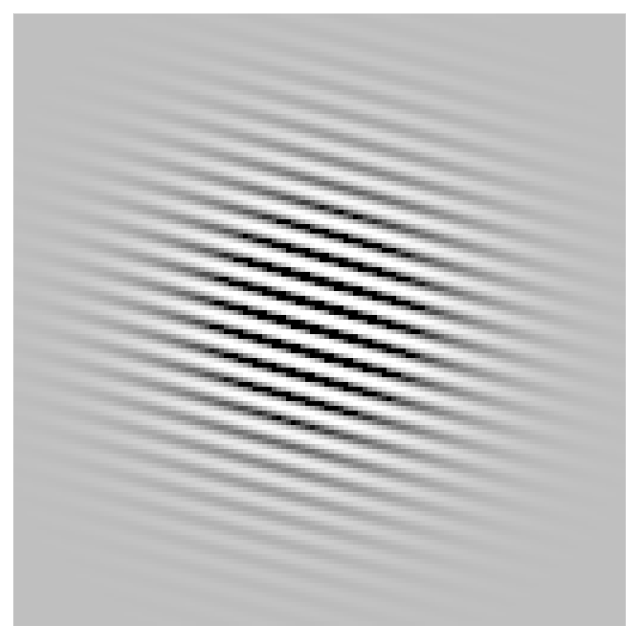
Write a Shadertoy shader that draws this background.

```glsl
const vec2 PANEL_ORIGIN = vec2(0.0208, 0.0219);   // in canvas heights
const float PANEL_SIZE = 0.957;
const float CELLS = 128.0;                        // mosaic cells per side
const vec2 WAVE_CENTER = vec2(63.5, 64.5);        // in cells
const float WAVE_PERIOD = 5.0;                    // in cells
const float WAVE_TILT = radians(15.0);
const float ENVELOPE_SIGMA = 22.0;                // in cells
const float CONTRAST = 1.72;                      // above 1 clips the core
const float MID_LIGHT = 0.5;
const float GAMMA = 2.4;
const float PAPER = 1.0;
const float TAU = 6.2831853;

// Gray level of one mosaic cell: a cosine wave in a Gaussian envelope
float cellGray(vec2 cell) {
    cell = clamp(cell, 0.0, CELLS - 1.0);
    vec2 offset = cell + 0.5 - WAVE_CENTER;
    vec2 direction = vec2(sin(WAVE_TILT), cos(WAVE_TILT));
    float wave = cos(TAU * dot(offset, direction) / WAVE_PERIOD);
    float envelope = exp(-dot(offset, offset) / (2.0 * ENVELOPE_SIGMA * ENVELOPE_SIGMA));
    float light = MID_LIGHT * (1.0 + CONTRAST * wave * envelope);
    return pow(clamp(light, 0.0, 1.0), 1.0 / GAMMA);
}

// Flat cells joined by edges one screen pixel wide
float mosaicGray(vec2 position, float pixelWidth) {
    vec2 shifted = position - 0.5;
    vec2 cell = floor(shifted);
    vec2 blend = clamp((fract(shifted) - 0.5) / pixelWidth + 0.5, 0.0, 1.0);
    float lower = mix(cellGray(cell), cellGray(cell + vec2(1.0, 0.0)), blend.x);
    float upper = mix(cellGray(cell + vec2(0.0, 1.0)), cellGray(cell + 1.0), blend.x);
    return mix(lower, upper, blend.y);
}

void mainImage(out vec4 fragColor, in vec2 fragCoord) {
    vec2 uv = fragCoord / iResolution.y;
    float pixel = 1.0 / iResolution.y;
    vec2 panel = uv - PANEL_ORIGIN;

    // Striped panel
    float cellsPerUnit = CELLS / PANEL_SIZE;
    float gray = mosaicGray(panel * cellsPerUnit, pixel * cellsPerUnit);

    // Paper margin
    vec2 edge = abs(panel - 0.5 * PANEL_SIZE) - 0.5 * PANEL_SIZE;
    float inside = clamp(0.5 - max(edge.x, edge.y) / pixel, 0.0, 1.0);
    fragColor = vec4(vec3(mix(PAPER, gray, inside)), 1.0);
}
```
